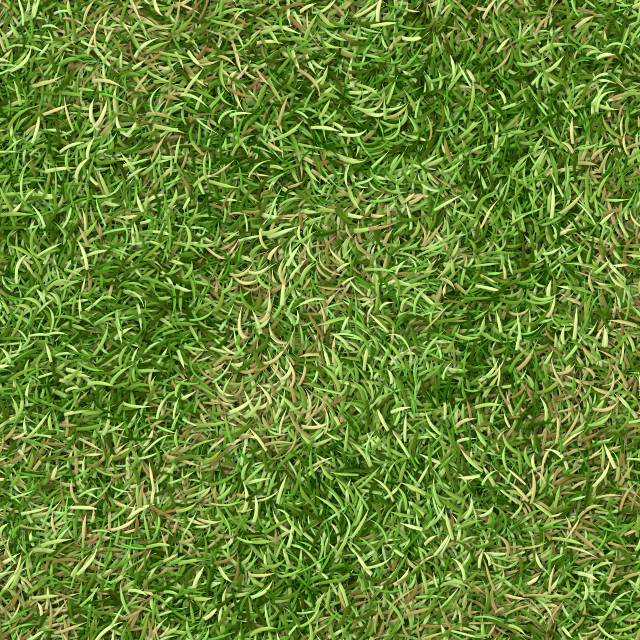
Give the GLSL for this texture, as a Shadertoy shader.

```glsl
// Draws a lawn seen from above: dense layers of short green and dry grass blades.

const int LAYERS = 18;
const float CELLS = 37.0;           // blade cells per canvas height
const float BLADE_HALF_WIDTH = 0.0022;

const vec3 SOIL   = vec3(0.14, 0.21, 0.02);
const vec3 SHADE  = vec3(0.17, 0.27, 0.02);
const vec3 DEEP   = vec3(0.26, 0.40, 0.07);
const vec3 GREEN  = vec3(0.38, 0.54, 0.16);
const vec3 LIGHT  = vec3(0.53, 0.68, 0.31);
const vec3 PALE   = vec3(0.69, 0.80, 0.48);
const vec3 BROWN  = vec3(0.44, 0.38, 0.17);
const vec3 STRAW  = vec3(0.78, 0.76, 0.50);

// Four random values in 0..1 from a 2D point, without sine
vec4 hash4(vec2 p) {
    vec4 q = fract(p.xyxy * vec4(0.1031, 0.1030, 0.0973, 0.1099));
    q += dot(q, q.wzxy + 33.33);
    return fract((q.xxyz + q.yzzw) * q.zywx);
}

float valueNoise(vec2 p) {
    vec2 cell = floor(p), f = fract(p);
    f = f * f * (3.0 - 2.0 * f);
    float low  = mix(hash4(cell).x, hash4(cell + vec2(1, 0)).x, f.x);
    float high = mix(hash4(cell + vec2(0, 1)).x, hash4(cell + vec2(1, 1)).x, f.x);
    return mix(low, high, f.y);
}

float patchNoise(vec2 p) {
    return 0.65 * valueNoise(p) + 0.35 * valueNoise(p * 2.3 + 17.0);
}

// Fresh grass colours from dark to pale, spaced by their share
vec3 grassRamp(float tone) {
    vec3 c = mix(SHADE, DEEP, smoothstep(0.04, 0.22, tone));
    c = mix(c, GREEN, smoothstep(0.22, 0.47, tone));
    c = mix(c, LIGHT, smoothstep(0.47, 0.73, tone));
    return mix(c, PALE, smoothstep(0.73, 0.94, tone));
}

vec3 bladeColor(vec4 rnd, float dryness, float brightness) {
    vec3 fresh = grassRamp(rnd.x + 0.3 * (brightness - 0.5));
    fresh += vec3(-0.03, 0.0, -0.02) + (rnd.y - 0.5) * vec3(0.14, 0.0, 0.07);
    vec3 dry = mix(BROWN, STRAW, rnd.x);
    float dryChance = mix(0.02, 0.36, dryness);
    return mix(dry, fresh, smoothstep(dryChance - 0.03, dryChance + 0.03, rnd.z));
}

// Position in blade space: x runs from root -1 to tip 1, y is the side offset
vec2 bladeSpace(vec2 p, float angle, float halfLength, float bend) {
    vec2 axis = vec2(cos(angle), sin(angle));
    float along = dot(p, axis) / halfLength;
    float side = dot(p, vec2(-axis.y, axis.x));
    return vec2(along, side - bend * halfLength * (along * along - 0.3));
}

// x: blade coverage, y: soft shadow around it
vec2 bladeMask(vec2 q, float halfWidth, float blur) {
    float width = halfWidth * (1.0 - 0.85 * smoothstep(0.0, 1.0, q.x));
    float ends = 1.0 - smoothstep(0.88, 1.0, abs(q.x));
    float body = 1.0 - smoothstep(width - blur, width + blur, abs(q.y));
    float shadow = 1.0 - smoothstep(0.0, 3.0 * halfWidth, abs(q.y + 0.5 * halfWidth));
    return vec2(body, shadow) * ends;
}

// Paints one scattered layer of blades over the ground colour
vec3 paintLayer(vec3 ground, vec2 uv, float layer, float flow, float dryness,
                float brightness, float blur) {
    float depth = layer / float(LAYERS - 1);
    vec2 p = uv * CELLS + hash4(vec2(layer, 7.0)).xy * 50.0;
    vec2 home = floor(p);
    for (int j = -1; j <= 1; j++) {
        for (int i = -1; i <= 1; i++) {
            vec2 cell = home + vec2(i, j);
            vec4 shape = hash4(cell + layer * 61.7);
            vec4 tint = hash4(cell + layer * 37.3 + 211.0);
            vec2 center = cell + 0.2 + 0.6 * shape.xy;
            float angle = flow + (shape.z - 0.5) * 2.6;
            float halfLength = mix(0.45, 1.1, shape.w) / CELLS;
            float bend = (tint.w - 0.5) * 0.55;
            float halfWidth = BLADE_HALF_WIDTH * mix(0.65, 1.35, tint.y);

            vec2 q = bladeSpace((p - center) / CELLS, angle, halfLength, bend);
            vec2 mask = bladeMask(q, halfWidth, blur);
            float lit = mix(0.65, 1.3, depth) * (1.0 + 0.12 * q.x);
            lit *= 1.0 + 0.12 * clamp(q.y / halfWidth, -1.0, 1.0);
            ground *= 1.0 - 0.22 * mask.y;
            ground = mix(ground, bladeColor(tint, dryness, brightness) * lit, mask.x);
        }
    }
    return ground;
}

void mainImage(out vec4 fragColor, in vec2 fragCoord) {
    vec2 uv = fragCoord / iResolution.y;
    float blur = max(0.0010, 0.7 / iResolution.y);

    // Broad patches steer the lean, the dry spots and the brightness
    float flow = 0.8 + (patchNoise(uv * 4.0 + 3.0) - 0.5) * 3.6;
    float dryness = smoothstep(0.25, 0.8, patchNoise(uv * 5.0 + 41.0));
    float brightness = patchNoise(uv * 6.0 + 83.0);

    vec3 color = SOIL;
    for (int k = 0; k < LAYERS; k++) {
        color = paintLayer(color, uv, float(k), flow, dryness, brightness, blur);
    }
    fragColor = vec4(clamp(color, 0.0, 1.0), 1.0);
}
```
